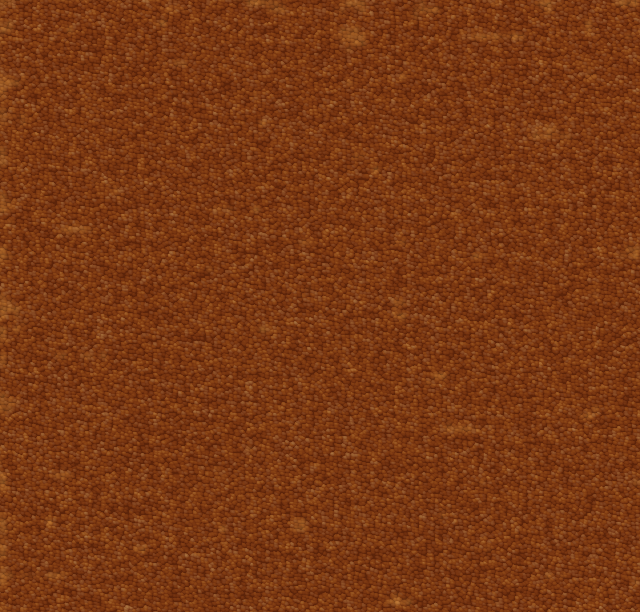
A WebGL 2 fragment shader for this texture:

```glsl
#version 300 es
precision highp float;
// Rust-brown ground of tiny packed grains, lit from the upper left.
// Soft Voronoi cells give the grains, faint wavy bands and columns vary the
// tone, and grid-aligned pale spots gather in clumps and along two borders.

uniform vec2 u_resolution;
out vec4 fragColor;

const vec2 GRAIN_DENSITY = vec2(152.0, 182.0); // grains per canvas height
const float GRAIN_SHARPNESS = 13.0;
const vec2 LIGHT_DIR = vec2(-0.45, 0.89);
const float LIGHT_GAIN = 0.52;
const float CREVICE_GAIN = 0.85;
const float GRAIN_VARIETY = 0.50;
const float BAND_COUNT = 28.0;
const float COLUMN_COUNT = 30.0;
const float SPOT_DENSITY = 92.0;               // spot cells per canvas height
const float CLUMP_LEVEL = 0.44;
const float LONE_SPOT_CHANCE = 0.0013;
const vec3 SPOT_COLOR = vec3(0.66, 0.41, 0.17);
const vec3 GREY_TINT = vec3(0.0, 0.030, 0.055);
const float TAU = 6.2831853;

float hash(vec2 p) {
  vec3 q = fract(vec3(p.xyx) * 0.1031);
  q += dot(q, q.yzx + 33.33);
  return fract((q.x + q.y) * q.z);
}

vec2 hash2(vec2 p) {
  return vec2(hash(p + 17.0), hash(p + 71.0));
}

float cornerSlope(vec2 cell, vec2 offset) {
  float angle = TAU * hash(cell + 5.0);
  return dot(vec2(cos(angle), sin(angle)), offset);
}

// Gradient noise, roughly -0.7 to 0.7
float gradientNoise(vec2 p) {
  vec2 i = floor(p), f = fract(p);
  vec2 u = f * f * f * (f * (f * 6.0 - 15.0) + 10.0);
  vec2 e = vec2(1.0, 0.0);
  float low = mix(cornerSlope(i, f), cornerSlope(i + e, f - e), u.x);
  float high = mix(cornerSlope(i + e.yx, f - e.yx), cornerSlope(i + 1.0, f - 1.0), u.x);
  return mix(low, high, u.y);
}

// Soft Voronoi grains: x = tone offset, y = share of grey grains
vec2 grains(vec2 p) {
  vec2 q = p * GRAIN_DENSITY;
  q.y += 0.25 * q.x;
  vec2 base = floor(q);
  float total = 0.0, variety = 0.0, grey = 0.0;
  vec2 lean = vec2(0.0);
  for (int y = -1; y <= 1; y++)
  for (int x = -1; x <= 1; x++) {
    vec2 cell = base + vec2(x, y);
    vec2 d = q - cell - 0.1 - 0.8 * hash2(cell);
    float w = exp(-GRAIN_SHARPNESS * dot(d, d));
    total += w;
    lean += w * d;
    variety += w * (hash(cell + 131.0) - 0.5);
    grey += w * step(0.72, hash(cell + 211.0));
  }
  total = max(total, 1e-6);
  float depth = -log(total) / GRAIN_SHARPNESS;
  float tone = GRAIN_VARIETY * variety / total
             + LIGHT_GAIN * dot(lean / total, LIGHT_DIR)
             + CREVICE_GAIN * (0.13 - depth);
  return vec2(tone, grey / total);
}

// Broad tone: wavy bands, weak columns and drifting patches
float groundTone(vec2 p) {
  float wobble = 0.9 * gradientNoise(p * vec2(24.0, 12.0));
  float band = sin(TAU * (p.y * BAND_COUNT + wobble));
  float column = sin(TAU * (p.x * COLUMN_COUNT + gradientNoise(p * 7.0)));
  float breakup = 0.5 + gradientNoise(p * vec2(34.0, 45.0) + 9.0);
  return 0.13 * band * breakup + 0.04 * column
       + 0.16 * gradientNoise(p * vec2(45.0, 70.0) + 40.0);
}

// Pale spots on a grid, gathered by noise and by the left and top borders
float spots(vec2 p, float aspect) {
  vec2 q = p * SPOT_DENSITY;
  vec2 base = floor(q);
  float cover = 0.0;
  for (int y = -1; y <= 1; y++)
  for (int x = -1; x <= 1; x++) {
    vec2 cell = base + vec2(x, y);
    vec2 c = (cell + 0.5) / SPOT_DENSITY;
    float clump = gradientNoise(c * vec2(13.0, 25.0) + 3.0);
    clump += 0.60 * exp(-max(c.x, 0.0) / 0.018);
    clump += 0.38 * exp(-max(1.0 - c.y, 0.0) / 0.030);
    clump += 0.16 * exp(-max(aspect - c.x, 0.0) / 0.030);
    float on = smoothstep(CLUMP_LEVEL, CLUMP_LEVEL + 0.16, clump + 0.22 * (hash(cell + 7.0) - 0.5));
    on = max(on, step(1.0 - LONE_SPOT_CHANCE, hash(cell + 303.0)));
    vec2 d = q - cell - 0.5;
    cover += on * (0.55 + 0.45 * hash(cell + 91.0)) * exp(-3.2 * dot(d, d));
  }
  return min(cover, 1.0);
}

vec3 earthRamp(float t) {
  vec3 c = mix(vec3(0.36, 0.140, 0.040), vec3(0.42, 0.175, 0.052), smoothstep(0.0, 0.2, t));
  c = mix(c, vec3(0.475, 0.212, 0.066), smoothstep(0.2, 0.45, t));
  c = mix(c, vec3(0.525, 0.255, 0.078), smoothstep(0.45, 0.7, t));
  c = mix(c, vec3(0.58, 0.320, 0.120), smoothstep(0.7, 0.88, t));
  return mix(c, vec3(0.65, 0.410, 0.190), smoothstep(0.88, 1.1, t));
}

void main() {
  vec2 p = gl_FragCoord.xy / u_resolution.y;
  vec2 grain = grains(p);
  float tone = 0.5 + grain.x + groundTone(p);
  vec3 color = earthRamp(tone) + GREY_TINT * grain.y * smoothstep(0.2, 0.7, tone);
  vec3 pale = SPOT_COLOR * (1.0 + 0.30 * (tone - 0.5));
  color = mix(color, pale, 0.72 * spots(p, u_resolution.x / u_resolution.y));
  fragColor = vec4(color, 1.0);
}
```
